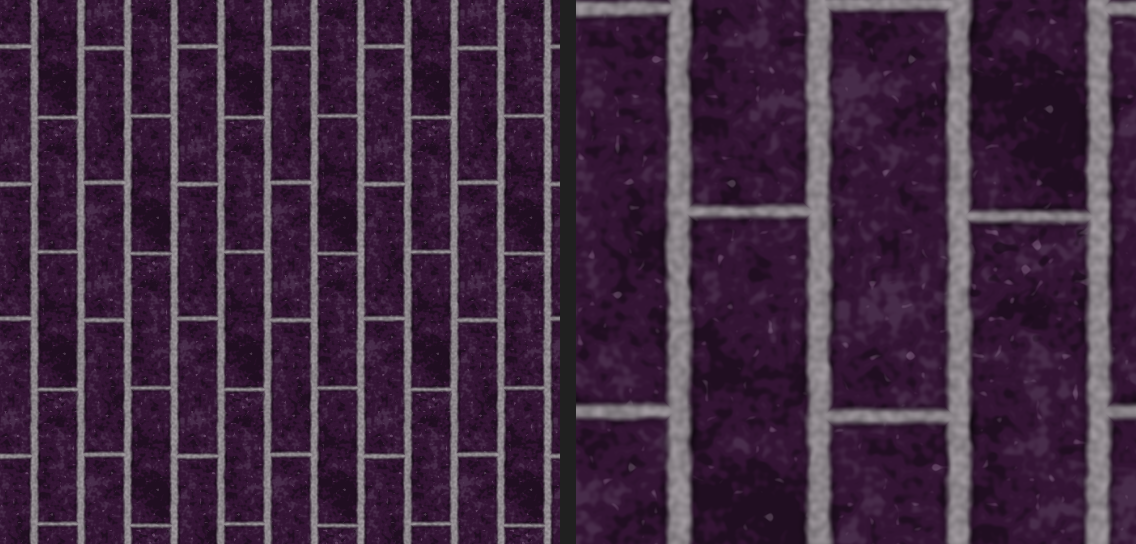
Left: the whole. Right: its middle third, enlarged.
This texture is drawn by a Shadertoy shader. Its source:

```glsl
// Upright purple glazed bricks in staggered columns with rough grey mortar, tiling seamlessly.
#define COLUMNS 12.0
#define ROWS 4.0
#define JOINT_X 0.083
#define JOINT_Y 0.043
#define ROUGHNESS 0.022
#define SOFTNESS 0.022
#define MOTTLE 1.0
#define BRICK vec3(0.200, 0.078, 0.203)
#define BRICK_DARK vec3(0.125, 0.055, 0.128)
#define BRICK_LIGHT vec3(0.300, 0.195, 0.310)
#define MORTAR vec3(0.560, 0.535, 0.555)
#define MORTAR_DARK vec3(0.400, 0.365, 0.400)

const float BRICK_ASPECT = 2.92;          // row height in column widths
const vec2 PATCH = vec2(4.0, 6.0);        // noise period: 4 columns by 2 rows
const vec2 NOISE_SCALE = vec2(1.0, 3.0);  // lattice cells per column and row

float hash(vec2 p) {
    vec3 q = fract(vec3(p.xyx) * 0.1031);
    q += dot(q, q.yzx + 33.33);
    return fract((q.x + q.y) * q.z);
}

// Lattice gradient, wrapped to the period
float corner(vec2 cell, vec2 offset, vec2 f, vec2 period) {
    float angle = 6.28319 * hash(mod(cell + offset, period) + 7.0);
    return dot(vec2(cos(angle), sin(angle)), f - offset);
}

float gradientNoise(vec2 p, float frequency) {
    vec2 period = PATCH * frequency;
    p *= frequency;
    vec2 cell = floor(p), f = fract(p);
    vec2 u = f * f * f * (f * (f * 6.0 - 15.0) + 10.0);
    vec2 e = vec2(0.0, 1.0);
    float low = mix(corner(cell, e.xx, f, period), corner(cell, e.yx, f, period), u.x);
    float high = mix(corner(cell, e.xy, f, period), corner(cell, e.yy, f, period), u.x);
    return mix(low, high, u.y);
}

vec3 brickColor(vec2 n, vec2 local, float parity, float evenColumn) {
    float fine = gradientNoise(n, 14.0);
    float t = 0.65 * gradientNoise(n, 2.0) + 0.6 * gradientNoise(n + 1.7, 6.0) + 0.5 * fine;
    t += 0.10 * (parity - 0.5) * (1.0 - 2.0 * evenColumn);

    // Burnt patch near the foot of alternate bricks
    vec2 burn = (local - vec2(0.48, 0.23)) * vec2(2.2, 5.5);
    t -= 0.38 * evenColumn * parity * exp(-dot(burn, burn));

    // Mottled glaze
    t *= MOTTLE;
    vec3 color = mix(BRICK, BRICK_LIGHT, 0.8 * smoothstep(0.04, 0.52, t));
    color = mix(color, BRICK_DARK, smoothstep(0.04, 0.42, -t));

    // Pale flecks, denser near the head of the other bricks
    float head = evenColumn * (1.0 - parity) * smoothstep(0.5, 0.85, local.y);
    float fleck = smoothstep(0.38, 0.58, gradientNoise(n + 3.3, 11.0) + 0.08 * head);
    float pit = head * smoothstep(0.22, 0.45, gradientNoise(n + 5.1, 9.0));
    color = mix(color, BRICK_DARK * 0.8, 0.7 * pit);
    return color + 0.16 * fleck;
}

void mainImage(out vec4 fragColor, in vec2 fragCoord) {
    vec2 p = fragCoord / iResolution.xy * vec2(COLUMNS, ROWS) - vec2(0.734, 0.0);
    float pixel = COLUMNS / iResolution.x;

    // Each pair of columns repeats the last one, one row higher
    float pair = floor(p.x / 2.0);
    vec2 q = p - vec2(2.0, 1.0) * pair;
    float evenColumn = 1.0 - step(1.0, q.x);

    // Staggered bricks with slightly uneven cross joints
    float s = q.y - mix(0.652, 0.142, evenColumn);
    float joint = floor(s + 0.5);
    float jitter = 0.006 * (1.0 - 2.0 * mod(joint, 2.0));
    vec2 local = vec2(fract(q.x), fract(s));
    float parity = mod(floor(s), 2.0);

    // Distance to the mortar edge, in column widths; negative inside mortar
    vec2 n = p * NOISE_SCALE;
    float grain = gradientNoise(n, 15.0);
    float wobble = ROUGHNESS * (gradientNoise(n, 5.0) + 0.7 * gradientNoise(n + 2.3, 11.0));
    float dx = 0.5 - abs(local.x - 0.5) - JOINT_X;
    float dy = abs(s - joint - jitter) * BRICK_ASPECT - JOINT_Y - 0.009 * (1.0 - evenColumn);
    float d = min(dx + wobble, dy + 0.6 * wobble);

    // Brick face with shaded edges and dark chips along the left side
    vec2 folded = q * NOISE_SCALE;
    vec3 brick = brickColor(folded, local, parity, evenColumn);
    float edge = 1.0 - smoothstep(0.0, 0.07, d);
    float chip = smoothstep(0.0, 0.4, gradientNoise(folded, 4.0)) * (1.0 - step(0.5, local.x));
    brick *= 1.0 - edge * (0.25 + 0.4 * chip);

    // Grainy mortar, darker towards its edges
    float core = smoothstep(0.0, 0.045, -d);
    vec3 mortar = mix(MORTAR_DARK, MORTAR, 0.35 + 0.65 * core);
    mortar *= 1.0 + 0.22 * grain + 0.08 * gradientNoise(n + 4.1, 3.0);

    float blend = SOFTNESS + 0.6 * pixel;
    vec3 color = mix(mortar, brick, smoothstep(-blend, blend, d));
    fragColor = vec4(clamp(color, 0.0, 1.0), 1.0);
}
```
